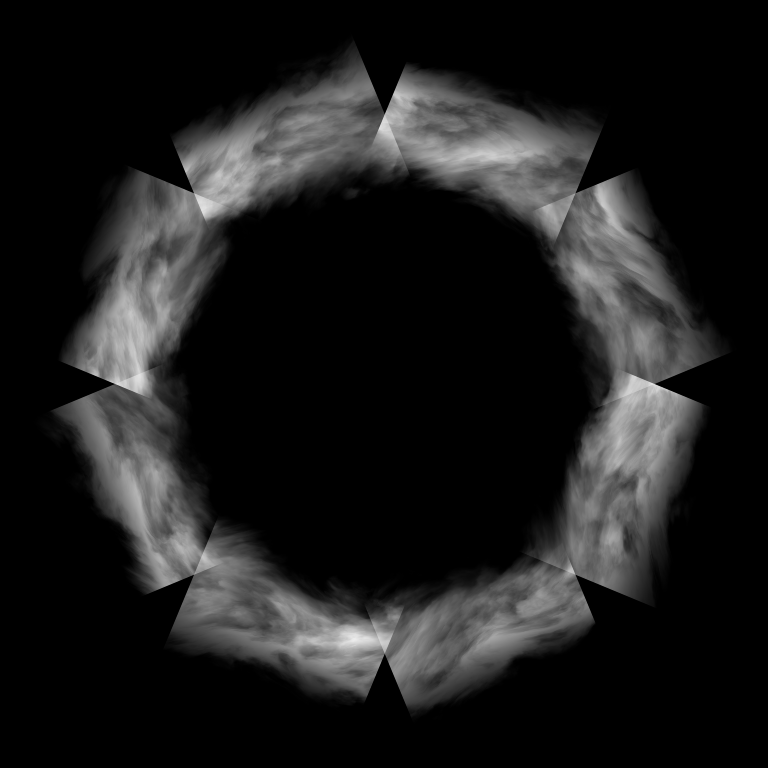
This background is drawn by a three.js fragment shader. Its source:

```glsl
// Eight straight slabs of grey smoke form an octagonal ring on black.
// Each slab has clean cut ends and ragged sides shaped by layered cellular
// noise; neighbours overlap inside the ring and are blended by screening.

varying vec2 vUv;

const float TAU = 6.2831853;

vec3 hash3(vec2 cell) {
  vec3 s = vec3(dot(cell, vec2(127.1, 311.7)),
                dot(cell, vec2(269.5, 183.3)),
                dot(cell, vec2(419.2, 371.9)));
  return fract(sin(s) * 43758.545);
}

// Smooth cellular noise: random greys spread softly around jittered points
float cellular(vec2 p) {
  vec2 cell = floor(p);
  vec2 local = p - cell;
  float sum = 0.0;
  float total = 0.0;
  for (int y = -1; y <= 1; y++) {
    for (int x = -1; x <= 1; x++) {
      vec2 neighbour = vec2(float(x), float(y));
      vec3 h = hash3(cell + neighbour);
      vec2 d = neighbour + h.xy - local;
      float weight = exp(-5.0 * dot(d, d));
      sum += weight * h.z;
      total += weight;
    }
  }
  return sum / total;
}

// Octaves, each turned so that no grid direction shows
float billow(vec2 p) {
  float sum = 0.0;
  float amplitude = 0.5;
  for (int i = 0; i < 5; i++) {
    sum += amplitude * cellular(p);
    p = mat2(1.6, 1.1, -1.1, 1.6) * p + 7.3;
    amplitude *= 0.52;
  }
  return sum;
}

// Brightness of one slab; at.x is radial, at.y runs counterclockwise
float smokeSlab(vec2 at, float seed) {
  float along = clamp(at.y / 0.2688 + 0.5, 0.0, 1.0);

  // Wisps stretched along the slab and bent by slow sines
  vec2 q = vec2(at.x * 24.0 + at.y * 5.0, at.y * 13.0) + seed * vec2(17.3, 9.1);
  q += 0.3 * sin(q.yx * 1.9 + seed);
  float coarse = billow(q);
  float fine = billow(q * 1.9 + 1.5 * coarse + 31.0);

  // Ragged sides, wider and fainter toward the clockwise end
  float halfWidth = mix(0.093, 0.062, along);
  float offset = at.x - 0.337 + 0.045 * (coarse - 0.5);
  float side = abs(offset) / halfWidth + 0.55 * (fine - 0.5);
  float body = 1.0 - smoothstep(0.35, 1.08, side);

  float texture = 1.0 + 1.3 * (coarse - 0.5) + 1.1 * (fine - 0.5);
  float ends = 1.0 - smoothstep(0.1336, 0.1352, abs(at.y));
  return ends * body * max(texture, 0.0) * mix(0.38, 0.61, along);
}

void main() {
  vec2 p = vUv - vec2(0.501, 0.5);
  float dark = 1.0;

  for (int i = 0; i < 8; i++) {
    float k = float(i);
    float angle = (k + 0.5) * TAU / 8.0;
    vec2 radial = vec2(cos(angle), sin(angle));
    vec2 at = vec2(dot(p, radial), dot(p, vec2(-radial.y, radial.x)));

    // Only nearby slabs need their noise
    if (abs(at.y) < 0.136 && abs(at.x - 0.337) < 0.14) {
      dark *= 1.0 - clamp(smokeSlab(at, k + 1.0), 0.0, 1.0);
    }
  }

  gl_FragColor = vec4(vec3(1.0 - dark), 1.0);
}
```
